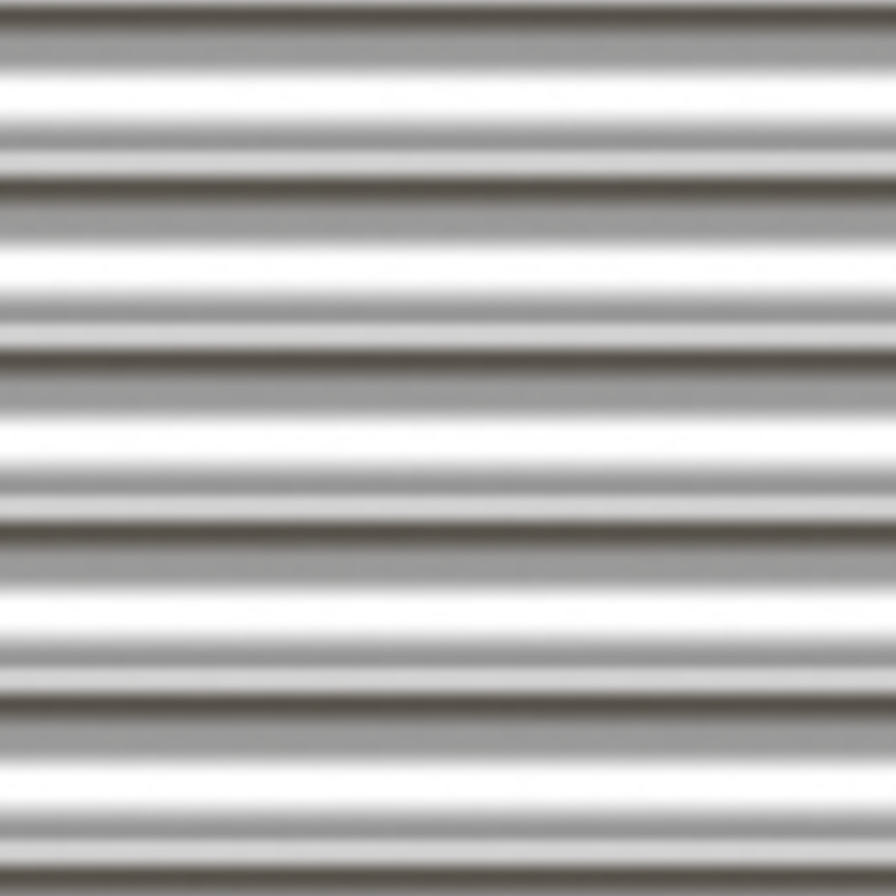
This texture is drawn by a three.js fragment shader. Its source:

```glsl
varying vec2 vUv;

const float RIDGE_PITCH = 0.1922;
const float FIRST_SEAM = 0.0172;

const vec3 SEAM_COLOR = vec3(0.335, 0.315, 0.285);
const vec3 STEEL_COLOR = vec3(0.605, 0.603, 0.602);
const vec3 SHINE_COLOR = vec3(1.0);
const vec3 GROOVE_COLOR = vec3(0.585, 0.585, 0.585);
const vec3 LIP_COLOR = vec3(0.825, 0.825, 0.825);

float hash(vec2 p) {
  return fract(sin(dot(p, vec2(127.1, 311.7))) * 43758.5453);
}

float valueNoise(vec2 p) {
  vec2 cell = floor(p);
  vec2 f = fract(p);
  f = f * f * (3.0 - 2.0 * f);
  float low = mix(hash(cell), hash(cell + vec2(1.0, 0.0)), f.x);
  float high = mix(hash(cell + vec2(0.0, 1.0)), hash(cell + vec2(1.0, 1.0)), f.x);
  return mix(low, high, f.y);
}

// Soft step from one band colour to the next
vec3 blendBand(vec3 current, vec3 next, float start, float end, float t) {
  return mix(current, next, smoothstep(start, end, t));
}

// Shading of one ridge, from its upper seam (0) to its lower seam (1)
vec3 ridgeColor(float t) {
  vec3 color = blendBand(SEAM_COLOR, STEEL_COLOR, 0.0, 0.17, t);
  color = blendBand(color, SHINE_COLOR, 0.24, 0.43, t);
  color = blendBand(color, GROOVE_COLOR, 0.51, 0.735, t);
  color = blendBand(color, LIP_COLOR, 0.745, 0.835, t);
  return blendBand(color, SEAM_COLOR, 0.87, 1.0, t);
}

// Faint mottling of the metal
float mottle(vec2 uv, float amount) {
  return (valueNoise(uv * vec2(60.0, 90.0)) - 0.5) * amount;
}

void main() {
  float ridgePosition = fract((1.0 - vUv.y - FIRST_SEAM) / RIDGE_PITCH);
  vec3 color = ridgeColor(ridgePosition);
  color += mottle(vUv, 0.008);
  gl_FragColor = vec4(clamp(color, 0.0, 1.0), 1.0);
}
```
